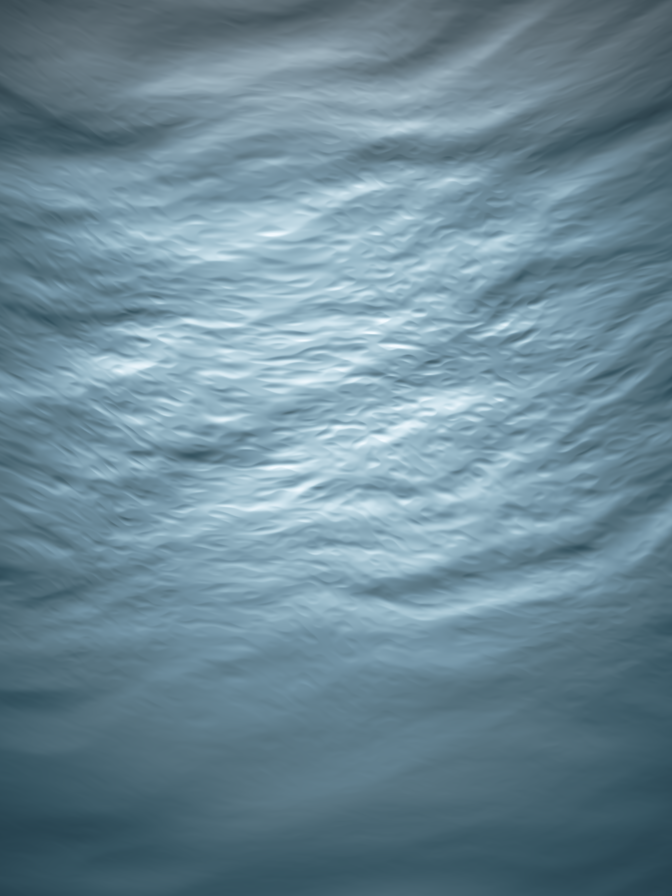
Reproduce this texture procedurally as a WebGL 2 fragment shader.

```glsl
#version 300 es
precision highp float;
// Rippled open water under soft light: stretched noise octaves form a height
// field along bent flow lines, its slope is shaded, long crests are laid over
// it, and an oval glow fading to dark edges sets the tone for a colour ramp.

uniform vec2 u_resolution;
out vec4 fragColor;

const int STOPS = 8;
const vec3 WATER[STOPS] = vec3[STOPS](
    vec3(0.03, 0.09, 0.13), vec3(0.10, 0.20, 0.25),
    vec3(0.21, 0.33, 0.38), vec3(0.34, 0.45, 0.50),
    vec3(0.45, 0.58, 0.65), vec3(0.60, 0.73, 0.79),
    vec3(0.79, 0.88, 0.92), vec3(0.95, 0.98, 1.00));

vec2 hash2(vec2 cell) {
    vec3 h = fract(cell.xyx * vec3(0.1031, 0.1030, 0.0973));
    h += dot(h, h.yzx + 33.33);
    return fract((h.xx + h.yz) * h.zy);
}

float cornerSlope(vec2 cell, vec2 offset) {
    return dot(hash2(cell) * 2.0 - 1.0, offset);
}

// Gradient noise, roughly -0.7 to 0.7
float noise(vec2 p) {
    vec2 i = floor(p), f = p - i;
    vec2 u = f * f * f * (f * (f * 6.0 - 15.0) + 10.0);
    vec2 e = vec2(1.0, 0.0);
    float low = mix(cornerSlope(i, f), cornerSlope(i + e, f - e), u.x);
    float high = mix(cornerSlope(i + e.yx, f - e.yx),
                     cornerSlope(i + e.xx, f - e.xx), u.x);
    return mix(low, high, u.y);
}

// Straightens the curved flow: streaks fall on the left and climb on the right
vec2 flowSpace(vec2 p) {
    float bend = mix(0.2, 0.46, smoothstep(0.25, 0.6, p.y));
    float x = p.x - 0.25;
    vec2 drift = vec2(noise(p * 4.0 + 7.0), noise(p * vec2(4.0, 5.0) + 31.0));
    return vec2(p.x, p.y - bend * x * x) + drift * vec2(0.06, 0.035);
}

// Swell plus finer ripples; every octave has a similar steepness
float waveHeight(vec2 q, float detail) {
    float height = 0.0;
    vec2 freq = vec2(2.6, 8.0);
    for (int i = 0; i < 5; i++) {
        float k = float(i);
        vec2 s = vec2(q.x, q.y + q.x * 0.09 * (k - 2.0));
        float n = noise(s * freq + k * 17.3);
        float ridge = 0.3 - sqrt(n * n + 0.006);
        float gain = i < 2 ? 1.0 : detail;
        height += gain * mix(n, ridge * 1.2, 0.55) / freq.y;
        freq *= vec2(2.05, 1.88);
    }
    return height;
}

// Long broken crests, each a light band above a darker trough
float crestLight(vec2 q) {
    float light = 0.0;
    for (int i = 0; i < 6; i++) {
        float k = float(i);
        vec2 seed = hash2(vec2(k + 3.0, 11.0));
        float level = 0.23 + 0.125 * k + 0.05 * (seed.x - 0.5);
        float wobble = 0.05 * noise(vec2(q.x * 4.0, k * 5.7))
                     + 0.010 * noise(vec2(q.x * 16.0, k * 9.1));
        float d = q.y - level - wobble;
        float width = mix(0.009, 0.017, seed.y);
        float band = exp(-pow(d / width, 2.0));
        float trough = exp(-pow((d + 2.0 * width) / (1.5 * width), 2.0));
        float reach = smoothstep(-0.15, 0.35, noise(vec2(q.x * 3.0 + k * 4.3, k + 0.5)));
        light += reach * (band - 0.8 * trough);
    }
    return light;
}

// Oval pool of light, dark towards the corners and the bottom
float glow(vec2 p) {
    vec2 d = (p - vec2(0.37, 0.58)) / vec2(0.50, 0.60);
    return 0.09 + 0.66 * exp(-dot(d, d));
}

vec3 waterColor(float tone) {
    float t = clamp((tone - 0.045) / 0.135, 0.0, float(STOPS) - 1.001);
    int i = int(t);
    return mix(WATER[i], WATER[i + 1], fract(t));
}

void main() {
    vec2 p = gl_FragCoord.xy / u_resolution.y;
    vec2 q = flowSpace(p);

    // Ripples gather in the middle; the foreground and far water stay smooth
    vec2 fromCentre = (p - vec2(0.39, 0.56)) / vec2(0.42, 0.24);
    float detail = 0.15 + 0.95 * exp(-dot(fromCentre, fromCentre));
    float calm = mix(0.35, 1.0, smoothstep(0.12, 0.42, p.y));

    // Shade by the slope facing the light
    vec2 toLight = vec2(-0.0006, 0.002);
    float slope = (waveHeight(q, detail) - waveHeight(q + toLight, detail)) / 0.002;
    float sheen = noise(q * vec2(2.2, 6.5) + 51.0);

    float base = glow(p);
    float contrast = calm * mix(0.6, 1.0, smoothstep(0.15, 0.6, base));
    float tone = base + contrast * (0.125 * slope + 0.16 * sheen + 0.13 * crestLight(q));

    // Distant water reflects a greyer sky
    vec3 color = waterColor(tone);
    float grey = dot(color, vec3(0.3, 0.59, 0.11));
    color = mix(color, grey * vec3(1.0, 1.01, 1.04), 0.45 * smoothstep(0.72, 1.0, p.y));
    fragColor = vec4(color, 1.0);
}
```
